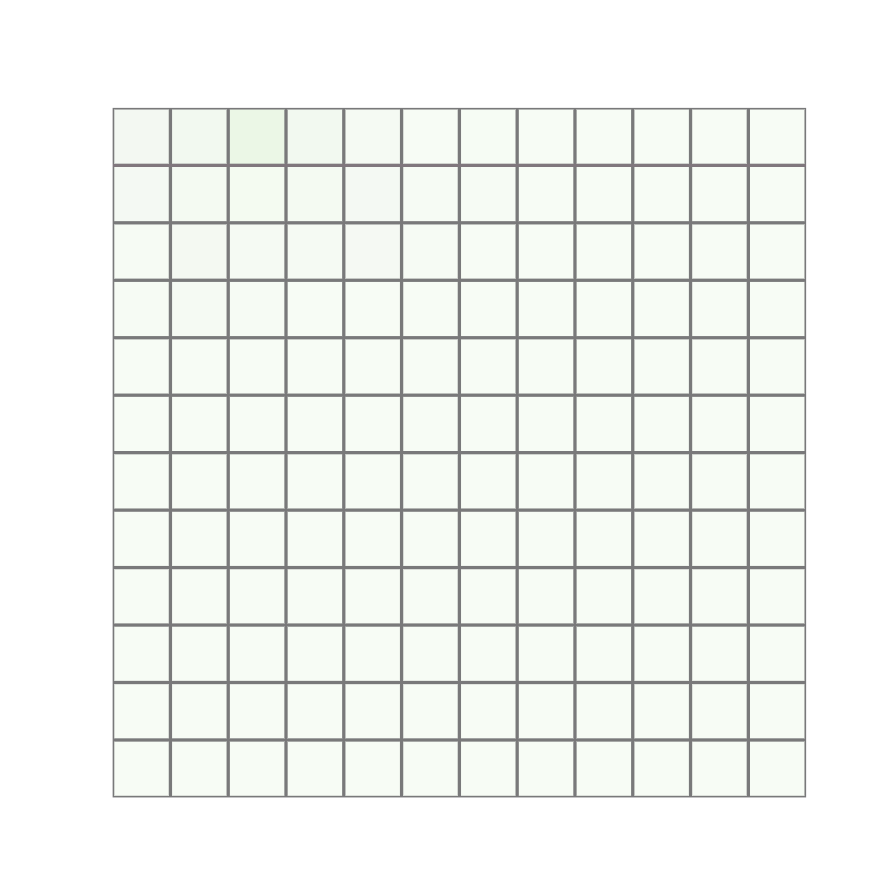
This pattern is drawn by a WebGL 1 fragment shader. Its source:

```glsl
precision highp float;

uniform vec2 u_resolution;

// Layout, in canvas units
const vec2 GRID_MIN = vec2(0.1257, 0.1100);
const vec2 GRID_MAX = vec2(0.8997, 0.8796);
const vec2 CELLS = vec2(12.0, 12.0);
const float LINE_WIDTH = 0.0037;

// Colours
const vec3 MARGIN = vec3(1.0);
const vec3 PAPER = vec3(0.970, 0.990, 0.961);
const vec3 INK = vec3(0.475, 0.475, 0.480);
const vec3 WARM_INK = vec3(0.500, 0.465, 0.490);
const vec3 STAIN = vec3(0.920, 0.968, 0.902);
const vec3 GREY_WEAR = vec3(0.955, 0.973, 0.951);

// Wear, in cells
const vec2 STAIN_CELL = vec2(2.0, 11.0);
const float STAIN_FALLOFF = 1.3;
const vec2 WEAR_REACH = vec2(8.0, 4.5);
const float WARM_ROW = 11.0;

// Layered sines give each cell a steady value from 0 to 1
float cellVariation(vec2 cell) {
    float waves = sin(cell.x * 1.9 + cell.y * 0.7) + sin(cell.x * 0.8 - cell.y * 2.3 + 1.0);
    return 0.5 + 0.25 * waves;
}

vec3 cellColour(vec2 cell) {
    vec2 fromCorner = vec2(cell.x, CELLS.y - 1.0 - cell.y) / WEAR_REACH;
    float wear = 1.0 - smoothstep(0.5, 1.0, length(fromCorner));
    float stain = exp(-STAIN_FALLOFF * distance(cell, STAIN_CELL));
    vec3 worn = mix(PAPER, GREY_WEAR, wear * cellVariation(cell));
    return mix(worn, STAIN, stain);
}

void main() {
    vec2 uv = gl_FragCoord.xy / u_resolution;
    vec2 pixel = 1.0 / u_resolution;
    vec2 cellSize = (GRID_MAX - GRID_MIN) / CELLS;
    vec2 gridPos = (uv - GRID_MIN) / cellSize;

    // Coverage of the sheet, which clips the outer lines to half width
    vec2 inside = min(uv - GRID_MIN, GRID_MAX - uv);
    vec2 sheet = clamp(inside / pixel + 0.5, 0.0, 1.0);

    // Coverage of the nearest rule on each axis
    vec2 nearestLine = floor(gridPos + 0.5);
    vec2 lineDistance = abs(gridPos - nearestLine) * cellSize;
    vec2 rule = clamp((0.5 * LINE_WIDTH - lineDistance) / pixel + 0.5, 0.0, 1.0);

    vec2 cell = clamp(floor(gridPos), vec2(0.0), CELLS - 1.0);
    float warmRule = rule.y * (1.0 - step(0.5, abs(nearestLine.y - WARM_ROW)));
    vec3 ink = mix(INK, WARM_INK, warmRule);
    vec3 colour = mix(cellColour(cell), ink, max(rule.x, rule.y));

    gl_FragColor = vec4(mix(MARGIN, colour, sheet.x * sheet.y), 1.0);
}
```
